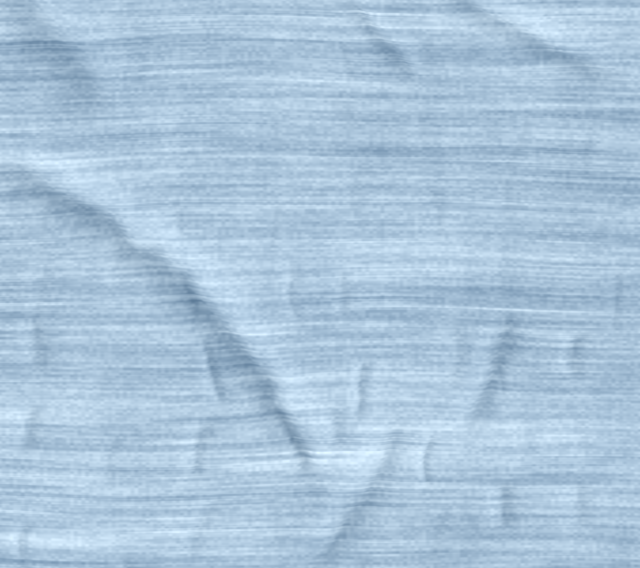
Reproduce this texture procedurally as a WebGL 1 fragment shader.

```glsl
precision highp float;
// Pale blue slub-woven cloth with soft wrinkles.
// Stretched noise makes fine horizontal threads, bent creases and layered sines
// make the large folds, and a cellular scatter adds small upright wrinkles.

uniform vec2 u_resolution;

const vec3 CLOTH_MID = vec3(0.674, 0.777, 0.864);
const vec3 THREAD_TINT = vec3(1.06, 0.98, 0.86);
const vec3 FOLD_TINT = vec3(1.03, 1.0, 0.95);
const float BAND_AMOUNT = 0.10;
const float STRIPE_AMOUNT = 0.07;
const float THREAD_AMOUNT = 0.095;
const float FIBRE_AMOUNT = 0.095;
const float ACCENT_AMOUNT = 0.06;
const float GRAIN_AMOUNT = 0.085;
const float SLUB_AMOUNT = 0.035;
const float UNDULATION = 0.011;
const float CREASE_AMOUNT = 0.145;
const float WRINKLE_AMOUNT = 0.12;
const float WRINKLE_CELL = 0.14;

float hash(vec2 p) {
  p = fract(p * vec2(0.1031, 0.1137));
  p += dot(p, p.yx + 33.33);
  return fract((p.x + p.y) * p.x * 17.31);
}

// Smooth value noise centred on zero.
float noise(vec2 p) {
  vec2 cell = floor(p);
  vec2 f = fract(p);
  f = f * f * (3.0 - 2.0 * f);
  float low = mix(hash(cell), hash(cell + vec2(1.0, 0.0)), f.x);
  float high = mix(hash(cell + vec2(0.0, 1.0)), hash(cell + 1.0), f.x);
  return mix(low, high, f.y) - 0.5;
}

// Shaded bent crease from a to b: soft shadow beside a lit ridge.
float crease(vec2 p, vec2 a, vec2 b, float bend, float width) {
  vec2 d = b - a;
  float t = dot(p - a, d) / dot(d, d);
  float side = dot(p - a, vec2(-d.y, d.x)) / length(d);
  float s = (side - bend * 4.0 * t * (1.0 - t)) / width;
  float taper = smoothstep(0.0, 0.3, t) * (1.0 - smoothstep(0.75, 1.0, t));
  float shadowSide = s > 0.0 ? s * 1.9 : s * 0.8;
  float shadow = exp(-shadowSide * shadowSide);
  float ridge = exp(-(s - 1.5) * (s - 1.5));
  return taper * (0.4 * ridge - shadow);
}

// Large folds running down to the right, with a few slanting companions.
float largeFolds(vec2 p) {
  float f = crease(p, vec2(-0.15, 0.76), vec2(0.59, 0.07), 0.13, 0.029);
  f += 0.7 * crease(p, vec2(0.74, 1.05), vec2(1.12, 0.85), -0.015, 0.020);
  f += 0.6 * crease(p, vec2(-0.06, 1.08), vec2(0.20, 0.77), 0.02, 0.040);
  f += 0.6 * crease(p, vec2(0.60, 1.01), vec2(0.74, 0.84), 0.01, 0.016);
  f += 0.6 * crease(p, vec2(0.52, -0.03), vec2(0.71, 0.29), -0.03, 0.022);
  f += 0.7 * crease(p, vec2(0.81, 0.22), vec2(0.90, 0.46), -0.01, 0.020);
  return f;
}

// Scattered short wrinkles, denser in the lower half.
float smallWrinkles(vec2 p) {
  vec2 home = floor(p / WRINKLE_CELL);
  float sum = 0.0;
  for (int j = -1; j <= 1; j++) {
    for (int i = -1; i <= 1; i++) {
      vec2 cell = home + vec2(float(i), float(j));
      vec2 jitter = vec2(hash(cell + 21.7), hash(cell + 57.3));
      vec2 centre = (cell + 0.2 + 0.6 * jitter) * WRINKLE_CELL;
      float lean = 2.0 * hash(cell + 83.1) - 1.0;
      vec2 reach = vec2(0.4 * lean, 1.0) * mix(0.04, 0.08, jitter.x);
      float strength = hash(cell + 131.9) * mix(0.9, 0.25, smoothstep(0.3, 0.6, centre.y));
      float width = mix(0.007, 0.018, jitter.y);
      sum += strength * crease(p, centre - reach, centre + reach, 0.012 * lean, width);
    }
  }
  return sum;
}

// Broad, slow light and shade from layered sines.
float undulation(vec2 p) {
  return sin(5.0 * p.x + 8.0 * p.y + 1.5 * sin(4.0 * p.y))
       + 0.8 * sin(9.0 * p.x - 6.0 * p.y + 2.0 * sin(5.0 * p.x + 1.0))
       + 0.6 * sin(17.0 * p.y + 2.0 * sin(3.0 * p.x + 2.0));
}

// Thin isolated threads, kept only where the noise is extreme.
float accent(vec2 q) {
  float n = noise(q);
  return sign(n) * smoothstep(0.24, 0.44, abs(n));
}

// Bands, stripes and threads at falling scales along the weft.
float weft(vec2 q) {
  float w = BAND_AMOUNT * noise(vec2(1.3, 21.0) * q + 11.0);
  w += STRIPE_AMOUNT * noise(vec2(2.2, 60.0) * q + 37.0);
  w += THREAD_AMOUNT * noise(vec2(4.0, 150.0) * q + 71.0);
  w += FIBRE_AMOUNT * noise(vec2(9.0, 225.0) * q + 5.0);
  w += ACCENT_AMOUNT * accent(vec2(3.0, 130.0) * q + 91.0);
  return w;
}

void main() {
  vec2 p = gl_FragCoord.xy / u_resolution.y;

  // Relief of the cloth, with slightly ragged crease edges.
  vec2 ragged = p + 0.018 * vec2(noise(p * 21.0), noise(p * 21.0 + 43.0));
  float folds = largeFolds(ragged);
  float wrinkles = smallWrinkles(ragged);

  // Threads follow the relief.
  float sway = 0.005 * sin(5.0 * p.x + 3.0 * p.y) + 0.002 * sin(11.0 * p.x - 7.0 * p.y);
  vec2 q = p + vec2(0.0, sway + 0.005 * folds + 0.002 * wrinkles);
  float threads = weft(q);
  threads += SLUB_AMOUNT * noise(vec2(30.0, 4.0) * p + 19.0);
  threads += GRAIN_AMOUNT * noise(vec2(150.0, 220.0) * q + 3.0);

  float shade = CREASE_AMOUNT * folds + WRINKLE_AMOUNT * wrinkles + UNDULATION * undulation(p);
  vec3 colour = CLOTH_MID + THREAD_TINT * threads + FOLD_TINT * shade;
  gl_FragColor = vec4(clamp(colour, 0.0, 1.0), 1.0);
}
```
